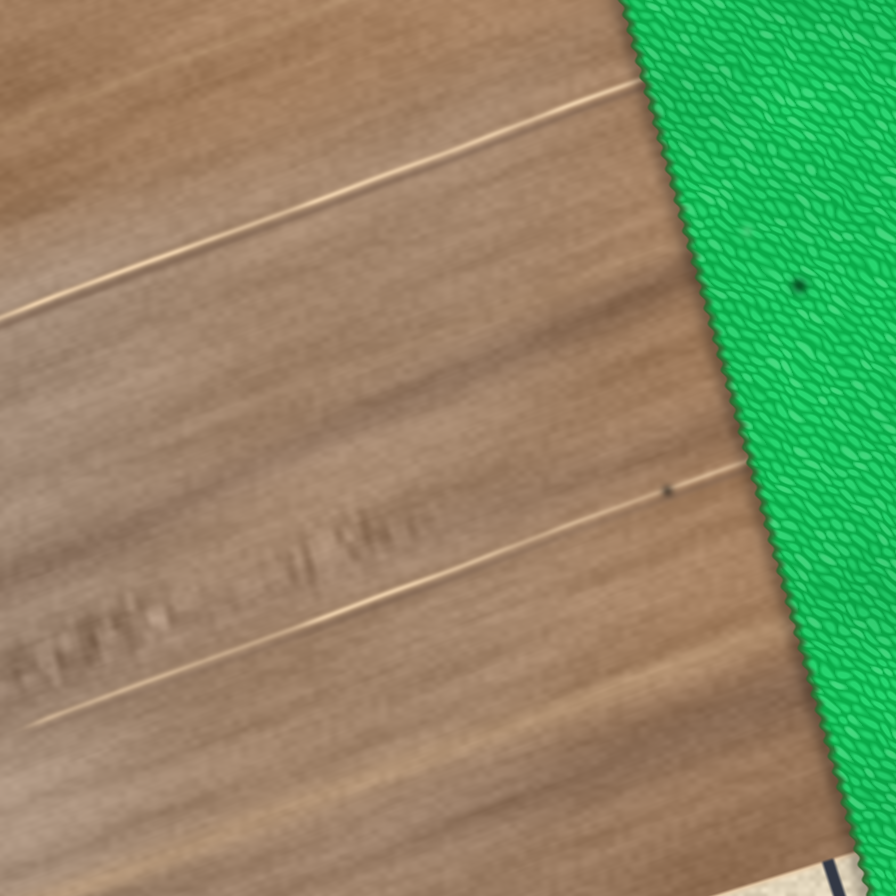
Give the GLSL for this texture, as a Shadertoy shader.

```glsl
// Weathered wooden planks beside a strip of green woven felt, with a pale tile corner.
// Sheared coordinates carry the grain and seams; value noise colours the wood,
// and a staggered grid of slanted stitches forms the felt.

const float GRAIN_SLOPE = 0.37;
const float SEAM_UPPER = 0.646;
const float SEAM_LOWER = 0.178;
const float SEAM_WIDTH = 0.0042;
const float FELT_BASE_X = 0.969;
const float FELT_LEAN = 0.277;
const float FRINGE_COUNT = 58.0;
const vec2 STITCHES = vec2(66.0, 74.0);
const vec3 WOOD_MID = vec3(0.635, 0.518, 0.418);
const vec3 WOOD_GREY = vec3(0.630, 0.535, 0.455);
const vec3 WOOD_WARM = vec3(0.635, 0.480, 0.345);
const vec3 WOOD_DARK = vec3(0.475, 0.370, 0.300);
const vec3 WOOD_PALE = vec3(0.750, 0.620, 0.480);
const vec3 SEAM_CREAM = vec3(0.920, 0.805, 0.665);
const vec3 FELT_LIGHT = vec3(0.150, 0.820, 0.430);
const vec3 FELT_DEEP = vec3(0.020, 0.640, 0.260);
const vec3 FELT_SHEEN = vec3(0.360, 0.850, 0.540);
const vec3 FELT_EDGE = vec3(0.200, 0.400, 0.190);
const vec3 TILE_CREAM = vec3(0.880, 0.830, 0.730);
const vec3 TILE_GAP = vec3(0.200, 0.220, 0.270);

float hash(vec2 p) {
    vec3 q = fract(vec3(p.xyx) * 0.1031);
    q += dot(q, q.yzx + 33.33);
    return fract((q.x + q.y) * q.z);
}

float noise(vec2 p) {
    vec2 i = floor(p), f = fract(p);
    f = f * f * (3.0 - 2.0 * f);
    return mix(mix(hash(i), hash(i + vec2(1, 0)), f.x),
               mix(hash(i + vec2(0, 1)), hash(i + vec2(1, 1)), f.x), f.y);
}

float fbm(vec2 p) {
    float sum = 0.0, amp = 0.5;
    for (int i = 0; i < 4; i++) {
        sum += amp * noise(p);
        p = p * 2.03 + 17.3;
        amp *= 0.5;
    }
    return sum / 0.9375;
}

// Soft bump around a centre
float bump(float x, float centre, float width) {
    float d = (x - centre) / width;
    return exp(-d * d);
}

vec3 planks(vec2 uv, float v) {
    float streak = fbm(vec2(uv.x * 4.0, v * 45.0) + 40.0);
    float cloud = fbm(vec2(uv.x * 3.0, v * 9.0) + 90.0);
    float wobble = 0.02 * (cloud - 0.5);
    float right = smoothstep(0.2, 0.85, uv.x);

    // Broad tint: grey on the left, warm towards the felt and the top
    vec3 col = mix(WOOD_GREY, WOOD_MID, smoothstep(0.0, 0.35, uv.x));
    float warm = max(smoothstep(0.45, 0.85, uv.x), smoothstep(0.64, 0.80, v));
    col = mix(col, WOOD_WARM, 0.75 * warm);

    // Long light and dark bands along the grain
    float dark = 0.45 * bump(v, 0.345 + 0.09 * uv.x + wobble, 0.028)
               + 0.30 * bump(v, 0.225, 0.035)
               + 0.60 * bump(v, -0.10 + wobble, 0.050) * (0.4 + 0.6 * right)
               + 0.30 * smoothstep(-0.10, -0.24, v) * right;
    float pale = 0.50 * bump(v, -0.022 + wobble, 0.018)
               + 0.40 * bump(v, 0.858 + 0.3 * wobble, 0.007)
               + 0.25 * bump(v, 0.448 + wobble, 0.012) * right;
    col = mix(col, WOOD_DARK, clamp(dark, 0.0, 0.8));
    col = mix(col, WOOD_PALE, clamp(pale * (0.4 + streak), 0.0, 0.8));
    col += 0.13 * (streak - 0.5) + 0.10 * (cloud - 0.5);
    col += 0.045 * (noise(uv * vec2(110.0, 140.0)) - 0.5);

    // Upright scuffs above the lower seam
    float scuffZone = bump(v, 0.245, 0.032)
                    * (bump(uv.x, 0.39, 0.08) + bump(uv.x, 0.12, 0.11));
    float scuff = noise(vec2(uv.x * 95.0 + uv.y * 25.0, uv.y * 42.0));
    return col + 0.26 * scuffZone * (scuff - 0.62);
}

vec3 addSeam(vec3 col, float d, float strength, float x) {
    d += 0.003 * (noise(vec2(x * 14.0, 3.0)) - 0.5);
    float worn = 0.65 + 0.5 * noise(vec2(x * 22.0, 8.0));
    col = mix(col, WOOD_DARK, 0.55 * strength * bump(d, -0.010, 0.005));
    vec3 cream = mix(SEAM_CREAM, WOOD_PALE, smoothstep(0.0, 0.008, abs(d)));
    return mix(col, cream, clamp(strength * worn, 0.0, 1.0) * bump(d, 0.0, SEAM_WIDTH));
}

vec3 felt(vec2 uv, float edge) {
    vec2 g = vec2(edge, uv.y + 0.28 * edge) * STITCHES;
    g += 0.7 * vec2(noise(uv * 45.0), noise(uv * 45.0 + 31.0));
    g.x += 0.5 * mod(floor(g.y), 2.0);
    vec2 f = fract(g) - 0.5;
    float tone = hash(floor(g) + 50.0);
    float thread = 1.0 - smoothstep(0.12, 0.58, length(vec2(f.x + 0.45 * f.y, f.y)));
    vec3 col = mix(FELT_DEEP, FELT_LIGHT, clamp(thread * (0.75 + 0.6 * tone) + 0.12, 0.0, 1.0));
    col = mix(col, FELT_SHEEN, 0.55 * thread * smoothstep(0.65, 1.0, tone));
    col *= 0.96 + 0.08 * noise(uv * 9.0);
    col *= 1.0 - 0.5 * bump(length(uv - vec2(0.892, 0.681)), 0.0, 0.009);
    return mix(col, FELT_SHEEN, 0.6 * bump(length(uv - vec2(0.834, 0.742)), 0.0, 0.007));
}

void mainImage(out vec4 fragColor, in vec2 fragCoord) {
    vec2 uv = fragCoord / iResolution.xy;
    float aa = 1.5 / iResolution.y;
    float v = uv.y - GRAIN_SLOPE * uv.x;
    vec3 col = planks(uv, v);

    // Seams between planks; the lower one is broken and fades at the left
    float glint = 0.55 + 0.45 * bump(uv.x, 0.44, 0.11) + 0.25 * bump(uv.x, 0.80, 0.06);
    col = addSeam(col, v - SEAM_UPPER, 0.95, uv.x);
    col = addSeam(col, v - SEAM_LOWER, glint * smoothstep(0.01, 0.06, uv.x), uv.x);
    col *= 1.0 - 0.5 * bump(length(uv - vec2(0.745, 0.452)), 0.0, 0.007);

    // Tile corner with its dark joint
    float tileTop = 0.039 + 0.31 * (uv.x - 0.918) - uv.y;
    float gap = abs(uv.x - 0.937 + 0.33 * uv.y) - 0.006;
    vec3 tile = TILE_CREAM + 0.12 * (noise(uv * 150.0) - 0.5);
    tile = mix(tile, SEAM_CREAM, bump(tileTop, 0.0, 0.006));
    tile = mix(TILE_GAP, tile, smoothstep(-aa, 0.002 + aa, gap));
    col = mix(col, tile, smoothstep(-aa, 0.002 + aa, tileTop));

    // Felt with a scalloped, shaded border
    float edge = uv.x - FELT_BASE_X + FELT_LEAN * uv.y;
    float scallop = edge + 0.0022 * cos(6.2832 * FRINGE_COUNT * uv.y);
    col *= 1.0 - 0.25 * bump(edge, 0.0, 0.012);
    vec3 cloth = mix(FELT_EDGE, felt(uv, edge), smoothstep(0.0, 0.012, scallop));
    col = mix(col, cloth, smoothstep(-aa, aa, scallop));

    fragColor = vec4(clamp(col, 0.0, 1.0), 1.0);
}
```
